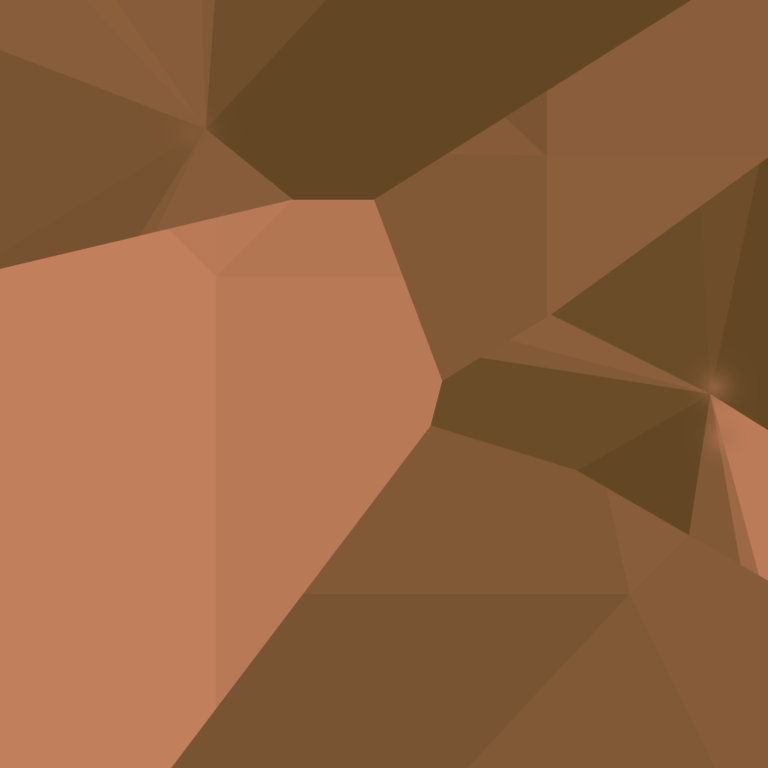
Write a Shadertoy shader that draws this background.

```glsl
const vec3 DARK = vec3(0.39, 0.28, 0.142);
const vec3 BROWN = vec3(0.51, 0.35, 0.217);
const vec3 CLAY = vec3(0.76, 0.497, 0.36);
const float EDGE = 0.0012;

// Hubs from which the facets of each plate radiate
const vec2 HUB_TOP = vec2(0.268, 0.832);
const vec2 HUB_RIGHT = vec2(0.925, 0.487);
const vec2 HUB_LEFT = vec2(0.281, 0.640);
const vec2 HUB_BAND = vec2(0.712, 0.797);
const vec2 HUB_BASE = vec2(0.820, 0.227);

// Spokes: start angle in degrees, tone of the facet that follows
const vec2 TOP_LOW[5] = vec2[5](vec2(-149.0, 0.31), vec2(-122.0, 0.50),
    vec2(-116.0, 0.54), vec2(-39.0, 0.0), vec2(47.0, 0.18));
const vec2 TOP_HIGH[5] = vec2[5](vec2(86.0, 0.50), vec2(92.0, 0.54),
    vec2(125.0, 0.57), vec2(133.0, 0.55), vec2(159.0, 0.36));
const vec2 RIGHT_LOW[5] = vec2[5](vec2(-150.0, 0.0), vec2(-98.6, 0.50),
    vec2(-80.0, 0.70), vec2(-75.0, 0.95), vec2(-32.0, 0.0));
const vec2 RIGHT_HIGH[5] = vec2[5](vec2(78.0, 0.17), vec2(93.0, 0.12),
    vec2(153.5, 0.57), vec2(165.0, 0.51), vec2(171.0, 0.12));
const vec2 LEFT[5] = vec2[5](vec2(-90.0, 0.92), vec2(0.0, 0.88),
    vec2(45.0, 0.92), vec2(90.0, 0.94), vec2(135.0, 1.0));
const vec2 BAND[5] = vec2[5](vec2(-90.0, 0.57), vec2(0.0, 0.56),
    vec2(90.0, 0.38), vec2(137.0, 0.52), vec2(179.0, 0.49));
const vec2 BASE[5] = vec2[5](vec2(-133.0, 0.48), vec2(-90.0, 0.49),
    vec2(-64.0, 0.53), vec2(45.0, 0.55), vec2(102.7, 0.48));

// Paints wedge facets around a hub over a starting tone
float fan(vec2 p, vec2 hub, vec2 spokes[5], float tone) {
    vec2 d = p - hub;
    float radius = length(d);
    float angle = atan(d.y, d.x);
    for (int i = 0; i < 5; i++) {
        float arc = radius * (angle - radians(spokes[i].x));
        tone = mix(tone, spokes[i].y, smoothstep(-EDGE, EDGE, arc));
    }
    return tone;
}

// Signed distance to the line a-b, positive on its left
float leftOf(vec2 p, vec2 a, vec2 b) {
    vec2 n = normalize(vec2(a.y - b.y, b.x - a.x));
    return dot(p - a, n);
}

float cover(float distanceInside) {
    return smoothstep(-EDGE, EDGE, distanceInside);
}

// Soft spot where facets converge
float glow(vec2 p, vec2 center, float radius) {
    vec2 d = (p - center) / radius;
    return exp(-dot(d, d));
}

vec3 ramp(float tone) {
    return tone < 0.5 ? mix(DARK, BROWN, tone * 2.0)
                      : mix(BROWN, CLAY, tone * 2.0 - 1.0);
}

void mainImage(out vec4 fragColor, in vec2 fragCoord) {
    vec2 p = fragCoord / iResolution.xy;

    // Right fan
    float tone = fan(p, HUB_RIGHT, RIGHT_LOW, 0.12);
    tone = fan(p, HUB_RIGHT, RIGHT_HIGH, tone);
    tone = mix(tone, 0.70, 0.85 * glow(p, HUB_RIGHT + vec2(0.006, 0.009), 0.022));
    tone = mix(tone, 0.85, 0.70 * glow(p, HUB_RIGHT + vec2(0.017, -0.056), 0.020));

    // Diagonal band
    vec2 bend = vec2(0.720, 0.592);
    float band = min(leftOf(p, vec2(0.576, 0.504), bend),
                     leftOf(p, bend, vec2(1.0, 0.795)));
    tone = mix(tone, fan(p, HUB_BAND, BAND, 0.49), cover(band));

    // Top fan
    float top = fan(p, HUB_TOP, TOP_LOW, 0.36);
    top = fan(p, HUB_TOP, TOP_HIGH, top);
    top = mix(top, 0.52, 0.80 * glow(p, HUB_TOP - vec2(0.014, 0.006), 0.024));
    tone = mix(tone, top, cover(leftOf(p, vec2(0.487, 0.740), vec2(0.900, 1.0))));

    // Lower plate
    vec2 knee = vec2(0.750, 0.388);
    float base = min(leftOf(p, knee, vec2(0.561, 0.446)),
                     leftOf(p, vec2(1.0, 0.244), knee));
    tone = mix(tone, fan(p, HUB_BASE, BASE, 0.36), cover(base));

    // Large left plate, a convex outline walked from lower right to upper left
    vec2 outline[6] = vec2[6](vec2(0.223, 0.0), vec2(0.561, 0.446),
        vec2(0.576, 0.504), vec2(0.487, 0.740), vec2(0.380, 0.740), vec2(0.0, 0.650));
    float plate = 1.0;
    for (int i = 0; i < 5; i++)
        plate = min(plate, leftOf(p, outline[i], outline[i + 1]));
    tone = mix(tone, fan(p, HUB_LEFT, LEFT, 1.0), cover(plate));

    fragColor = vec4(ramp(tone), 1.0);
}
```
